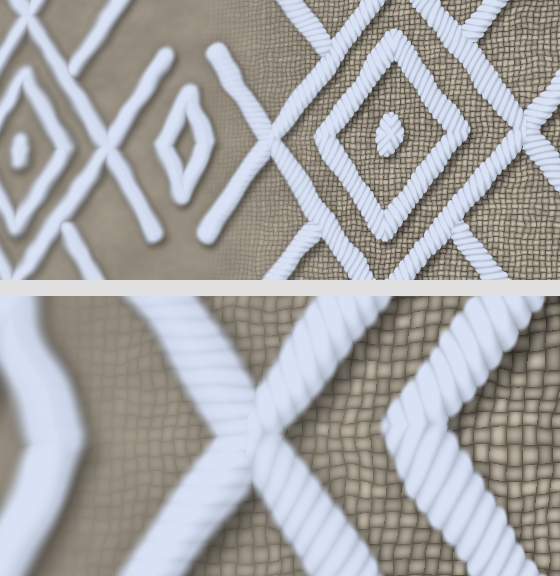
Top: the whole. Bottom: its middle third, enlarged.
This pattern is drawn by a Shadertoy shader. Its source:

```glsl
// White satin-stitch diamonds and crosses on coarse burlap, seen at a slant.
// Canvas points are projected onto the cloth plane, folded into one motif, and
// shaded from stroke distances; focus softens from right to left.

const vec3 CLOTH_DARK   = vec3(0.27, 0.25, 0.21);
const vec3 CLOTH_LIGHT  = vec3(0.70, 0.665, 0.605);
const vec3 THREAD_DARK  = vec3(0.54, 0.56, 0.61);
const vec3 THREAD_MID   = vec3(0.70, 0.735, 0.80);
const vec3 THREAD_LIGHT = vec3(0.85, 0.885, 0.96);

// Perspective: cloth scale grows linearly with canvas x
const float SCALE_LEFT = 0.2883;
const float SCALE_GROW = 0.053;
const float AXIS_LEFT  = 0.4583;
const float AXIS_RISE  = 0.043;
const float LEAN       = 0.055;
const float PERIOD     = 0.6605;
const float PHASE      = 2.763;

// Motif: x in periods, y in cloth units
const vec2 BIG_RING   = vec2(0.147, 0.94);
const vec2 SMALL_RING = vec2(0.060, 0.55);
const vec2 CROSSING   = vec2(0.278, 0.0);
const vec2 APEX       = vec2(0.0, 1.65);
const vec2 HOOK_END   = vec2(0.431, 0.99);
const vec2 BRANCH     = vec2(0.160, 0.94);
const vec2 BRANCH_END = vec2(0.305, 1.78);
const float HALF_WIDTH = 0.104;

const float RIB_PITCH   = 0.072;
const float RIB_SLANT   = 0.55;
const float WEAVE_PITCH = 0.052;
const vec2  TO_LIGHT    = vec2(-0.045, 0.055);

float hash(vec2 p) {
    return fract(sin(dot(p, vec2(127.1, 311.7))) * 43758.5453);
}

float noise(vec2 p) {
    vec2 i = floor(p), f = fract(p);
    f = f * f * (3.0 - 2.0 * f);
    return mix(mix(hash(i), hash(i + vec2(1, 0)), f.x),
               mix(hash(i + vec2(0, 1)), hash(i + vec2(1, 1)), f.x), f.y);
}

// Keeps the nearest stroke as (distance, along, across)
void stroke(inout vec3 best, vec2 p, vec2 a, vec2 b) {
    float len = length(b - a);
    vec2 t = (b - a) / len, r = p - a;
    float along = dot(r, t), across = dot(r, vec2(-t.y, t.x));
    float d = length(vec2(along - clamp(along, 0.0, len), across));
    if (d < best.x) best = vec3(d, along, across);
}

// One quarter of the motif, mirrored about both axes and repeated along x
vec3 embroidery(vec2 g, float aspect) {
    vec2 k = vec2(aspect, 1.0);
    vec2 p = vec2(abs(g.x - round(g.x)), abs(g.y)) * k;
    vec3 best = vec3(9.0, 0.0, 0.0);
    stroke(best, p, k * vec2(BIG_RING.x, 0.0), k * vec2(0.0, BIG_RING.y));
    stroke(best, p, k * vec2(0.5 - SMALL_RING.x, 0.0), k * vec2(0.5, SMALL_RING.y));
    stroke(best, p, k * CROSSING, k * APEX);
    stroke(best, p, k * APEX, k * (APEX + vec2(0.06, 0.35)));
    stroke(best, p, k * CROSSING, k * HOOK_END);
    stroke(best, p, k * BRANCH, k * BRANCH_END);
    stroke(best, p, k * vec2(0.008, 0.0), k * vec2(0.0, 0.1));
    return best;
}

// Plain weave: brightness of the upper thread in each checker cell
float burlap(vec2 c) {
    c += 0.7 * vec2(noise(c * 0.35), noise(c * 0.35 + 37.0));
    vec2 i = floor(c), f = fract(c) - 0.5;
    bool warp = mod(i.x + i.y, 2.0) < 0.5;
    vec2 w = warp ? f : f.yx;
    float tone = 0.85 + 0.3 * hash(warp ? vec2(i.x, 3.0) : vec2(7.0, i.y))
               + 0.25 * hash(i);
    return tone * (1.0 - 3.4 * w.x * w.x) * (1.0 - 1.6 * w.y * w.y);
}

void mainImage(out vec4 fragColor, in vec2 fragCoord) {
    vec2 uv = fragCoord / iResolution.y;

    // Canvas to cloth plane
    float rise = uv.y - AXIS_LEFT - AXIS_RISE * uv.x;
    float x = uv.x - LEAN * rise;
    float scale = SCALE_LEFT + SCALE_GROW * x;
    float aspect = PERIOD * scale / SCALE_GROW;
    vec2 g = vec2((PHASE - 1.0 / scale) / PERIOD, rise / scale);
    vec2 k = vec2(aspect, 1.0);

    // Depth of field
    float focus = smoothstep(0.65, 1.4, uv.x);
    float blur = mix(0.022, 0.003, smoothstep(0.0, 1.4, uv.x));
    blur = max(blur, 0.8 / iResolution.y) / scale;

    // Cloth with uneven tone
    float weave = mix(0.74, burlap(g * vec2(4.5, 1.0) / WEAVE_PITCH), focus);
    float mottle = noise(g * vec2(14.0, 4.0)) + 0.5 * noise(g * vec2(50.0, 13.0));
    weave += 0.12 * (mottle - 0.75);
    vec3 color = mix(CLOTH_DARK, CLOTH_LIGHT, clamp(weave, 0.0, 1.15));

    // Hand-sewn wobble and slanted stitches
    vec2 wobble = vec2(noise(g * vec2(22.0, 5.0)), noise(g * vec2(22.0, 5.0) + 19.0)) - 0.5;
    vec2 sewn = g + 0.045 * wobble / k;
    vec3 s = embroidery(sewn, aspect);
    float lightDist = embroidery(sewn + TO_LIGHT / k, aspect).x;
    float ribPhase = (s.y + RIB_SLANT * s.z) / RIB_PITCH;
    float rib = mix(0.64, abs(sin(3.14159 * ribPhase)), focus);
    float loose = hash(vec2(floor(ribPhase), floor(g.x * 2.0))) - 0.5;
    float width = HALF_WIDTH + focus * (0.016 * (rib - 0.6) + 0.012 * loose);

    // Thrown and contact shadow
    float shadow = smoothstep(width + blur + 0.03, width - blur - 0.03, lightDist);
    float contact = exp(-max(s.x - width, 0.0) / 0.05);
    color *= 1.0 - 0.32 * shadow - 0.12 * contact;

    // Rounded, ribbed thread
    float curve = sqrt(max(1.0 - pow(s.x / (width + 0.02), 2.0), 0.0));
    float lit = clamp(0.5 + (lightDist - s.x) / 0.14, 0.0, 1.0);
    float shade = 0.40 * curve + 0.25 * lit + 0.42 * rib + 0.1 * loose * focus;
    vec3 thread = mix(THREAD_DARK, THREAD_MID, smoothstep(0.1, 0.5, shade));
    thread = mix(thread, THREAD_LIGHT, smoothstep(0.4, 0.9, shade));
    color = mix(color, thread, smoothstep(blur, -blur, s.x - width));

    fragColor = vec4(color, 1.0);
}
```
